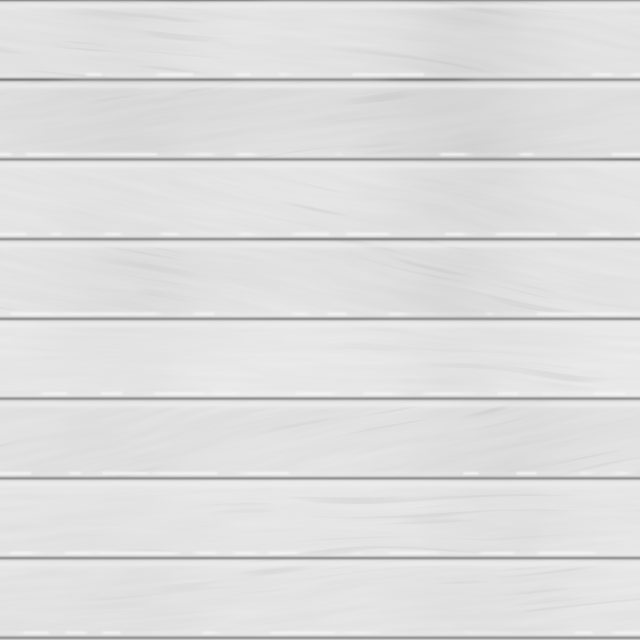
A WebGL 2 fragment shader for this texture:

```glsl
#version 300 es
precision highp float;
// Eight whitewashed horizontal boards with grey seams, faint grain and soft smudges.
uniform vec2 u_resolution;
out vec4 outColor;

const float FIRST_SEAM = 0.0034;   // height of the lowest seam
const float PITCH = 0.1246;        // board height, seam to seam
const float SEAM_SOFTNESS = 0.0026;
const float SEAM_TONE = 0.575;
const float SEAM_DARK_TONE = 0.49;
const float EDGE_TONE = 0.925;     // light bevel under a seam
const float CHIP_TONE = 0.955;     // bright chips above a seam
const float GRAIN_CONTRAST = 0.034;
const float STREAK_DEPTH = 0.035;
const float SMUDGE_DEPTH = 0.045;

// Per board, bottom to top
const float BOARD_TONE[8] = float[8](0.897, 0.902, 0.886, 0.908, 0.889, 0.895, 0.872, 0.890);
const float GRAIN_SLOPE[8] = float[8](0.10, 0.03, 0.22, -0.04, -0.20, -0.22, 0.16, -0.12);

float hash(vec2 p) {
    return fract(sin(dot(p, vec2(127.1, 311.7))) * 43758.5453);
}

float noise(vec2 p) {
    vec2 cell = floor(p), f = fract(p);
    f = f * f * (3.0 - 2.0 * f);
    return mix(mix(hash(cell), hash(cell + vec2(1.0, 0.0)), f.x),
               mix(hash(cell + vec2(0.0, 1.0)), hash(cell + vec2(1.0)), f.x), f.y);
}

float fbm(vec2 p) {
    float sum = 0.0, weight = 0.5;
    for (int i = 0; i < 4; i++) {
        sum += weight * noise(p);
        p = p * 2.03 + 17.3;
        weight *= 0.5;
    }
    return sum;
}

// Soft bell centred on c with width w
float bell(float x, float c, float w) {
    float t = (x - c) / w;
    return exp(-t * t);
}

// Fine fibres plus sparse darker streaks, slanted along the board
float grain(vec2 uv, float row, float slope) {
    float warp = 0.02 * noise(vec2(uv.x * 5.0, uv.y * 14.0) + row * 9.1);
    vec2 p = vec2(uv.x, uv.y - slope * uv.x + warp);
    float fibres = fbm(vec2(p.x * 11.0, p.y * 110.0) + row * 31.7) - 0.47;
    float streaks = smoothstep(0.66, 0.95, noise(vec2(p.x * 7.0, p.y * 170.0) + row * 5.3));
    float patches = smoothstep(0.35, 0.75, noise(uv * vec2(5.0, 16.0) + row * 3.7));
    return GRAIN_CONTRAST * fibres - STREAK_DEPTH * streaks * patches;
}

// Broad stains that run across all boards, heavier towards the top
float smudge(vec2 uv, float row) {
    float shift = 0.08 * (hash(vec2(row, 4.0)) - 0.5);
    float stain = bell(uv.x, 0.75 + shift, 0.12) * mix(0.35, 1.0, uv.y)
                + 0.35 * bell(uv.x, 0.18 - shift, 0.13);
    return SMUDGE_DEPTH * stain * (0.5 + fbm(uv * vec2(9.0, 18.0) + row));
}

void main() {
    vec2 uv = gl_FragCoord.xy / u_resolution;
    float level = (uv.y - FIRST_SEAM) / PITCH;
    float row = clamp(floor(level), 0.0, 7.0);
    float seam = floor(level + 0.5);
    float d = (level - seam) * PITCH;   // signed height above the nearest seam
    int board = int(row);

    // Board face
    float tone = BOARD_TONE[board] + grain(uv, row, GRAIN_SLOPE[board]) - smudge(uv, row);
    tone += 0.016 * (noise(vec2(uv.x * 6.0, row * 7.0 + uv.y * 12.0)) - 0.5);

    // Bevel below and broken chips above each seam
    float bevel = bell(d, -0.0095, 0.0045) * (0.6 + 0.3 * noise(vec2(uv.x * 12.0, seam * 5.0)));
    tone = mix(tone, EDGE_TONE, bevel);
    float dashes = smoothstep(0.48, 0.62, noise(vec2(uv.x * 34.0, seam * 13.0 + 2.5)));
    tone = mix(tone, CHIP_TONE, bell(d, 0.0078, 0.0028) * (0.2 + 0.65 * dashes));

    // Seam, with darker stretches that grow more common higher up
    float wear = smoothstep(0.4, 0.8, noise(vec2(uv.x * 6.0, seam * 11.0)));
    float seamTone = mix(SEAM_TONE, SEAM_DARK_TONE, wear * smoothstep(0.3, 0.9, uv.y));
    tone = mix(tone, seamTone, bell(d, 0.0, SEAM_SOFTNESS));

    outColor = vec4(vec3(tone), 1.0);
}
```
